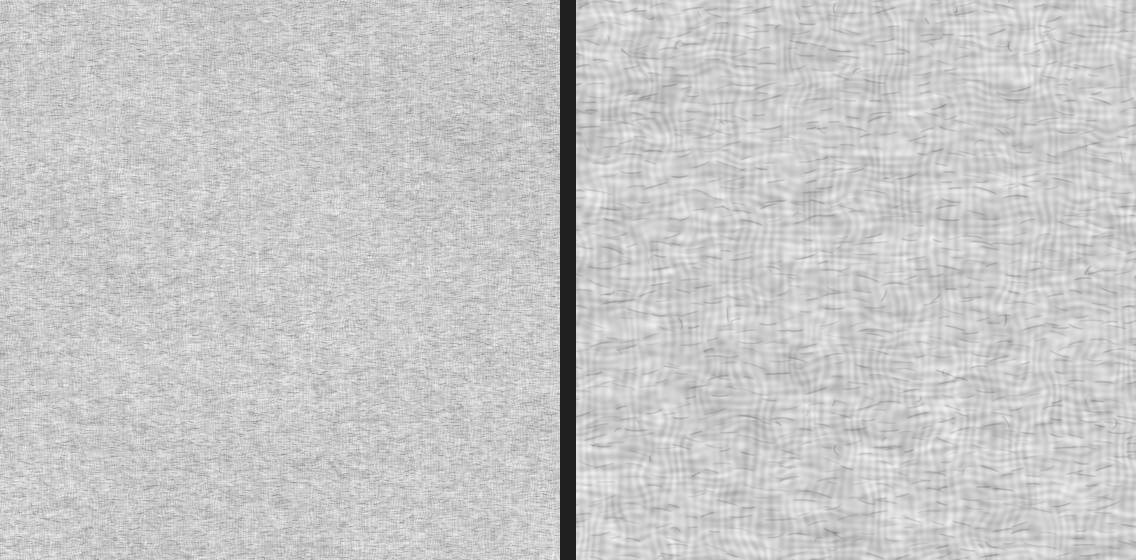
Left, the full canvas; right, a detail of the centre.
Reproduce this texture procedurally as a Shadertoy shader.

```glsl
// Pale grey heathered cloth: a fine wobbly weave with short dark fibres and soft mottling.

const vec3 CLOTH_COLOR = vec3(0.798);
const float THREADS = 192.0;          // weave threads across the canvas
const float WEAVE_WOBBLE = 1.5;       // thread wander, in threads
const float WEAVE_DEPTH = 0.024;
const float STREAK_DEPTH = 0.072;     // near-horizontal heather streaks
const float SLUB_DEPTH = 0.05;        // short vertical thread variation
const float GRAIN_DEPTH = 0.075;
const float PATCH_DEPTH = 0.05;       // small flat patches
const float CLOUD_DEPTH = 0.06;       // broad light and dark areas
const float STREAK_SLOPE = 0.2;
const vec2 FIBRE_CELL = vec2(0.017, 0.0052);
const float FIBRE_DEPTH = 0.135;
const float FIBRE_WIDTH = 0.0006;
const vec2 CURL_CELL = vec2(0.024);
const float CURL_DEPTH = 0.14;
const float TAU = 6.28319;

float hash(vec2 p) {
    return fract(sin(dot(p, vec2(127.1, 311.7))) * 43758.5453);
}

// Value noise centred on zero
float noise(vec2 p) {
    vec2 i = floor(p);
    vec2 f = fract(p);
    f = f * f * (3.0 - 2.0 * f);
    float low = mix(hash(i), hash(i + vec2(1.0, 0.0)), f.x);
    float high = mix(hash(i + vec2(0.0, 1.0)), hash(i + vec2(1.0)), f.x);
    return mix(low, high, f.y) - 0.5;
}

float clouds(vec2 p) {
    float sum = 0.0;
    float gain = 0.55;
    for (int i = 0; i < 3; i++) {
        sum += gain * noise(p);
        p = p * 2.1 + 17.3;
        gain *= 0.55;
    }
    return sum;
}

// Crossed threads, unevenly spaced and unevenly strong
float weave(vec2 uv) {
    vec2 wander = vec2(noise(uv * vec2(75.0, 60.0)), noise(uv * vec2(60.0, 75.0) + 41.0));
    vec2 threads = cos(TAU * (uv * THREADS + WEAVE_WOBBLE * wander));
    vec2 strength = 1.0 + 1.3 * vec2(noise(uv * 70.0 + 9.0), noise(uv * 70.0 + 73.0));
    return dot(threads, strength);
}

// Streaks leaning slightly both ways
float streaks(vec2 uv) {
    float rising = noise(vec2(uv.x * 85.0, (uv.y - STREAK_SLOPE * uv.x) * 250.0));
    float falling = noise(vec2(uv.x * 95.0, (uv.y + STREAK_SLOPE * uv.x) * 235.0) + 31.0);
    return rising + falling;
}

// One bent, tapered stroke per chosen cell; returns the darkest coverage
float fibres(vec2 uv, vec2 cell, float halfLength, float tilt, float bend, float chance, float seed) {
    float soften = 0.6 / iResolution.y;
    vec2 home = floor(uv / cell);
    float cover = 0.0;
    for (int y = -1; y <= 1; y++) {
        for (int x = -1; x <= 1; x++) {
            vec2 id = home + vec2(x, y);
            vec2 key = id + seed;
            if (hash(key) > chance) continue;
            vec2 centre = (id + vec2(hash(key + 3.7), hash(key + 8.1))) * cell;
            float angle = tilt * (hash(key + 12.9) - 0.5);
            vec2 along = vec2(cos(angle), sin(angle));
            vec2 d = uv - centre;
            d = vec2(dot(d, along), dot(d, vec2(-along.y, along.x)));
            float reach = halfLength * mix(0.4, 1.0, hash(key + 21.3));
            float t = d.x / reach;
            float curve = bend * reach * (hash(key + 27.7) - 0.5) * (1.0 - t * t);
            float line = 1.0 - smoothstep(0.0, FIBRE_WIDTH + soften, abs(d.y - curve));
            float taper = 1.0 - smoothstep(0.6, 1.0, abs(t));
            cover = max(cover, line * taper * mix(0.35, 1.0, hash(key + 35.5)));
        }
    }
    return cover;
}

void mainImage(out vec4 fragColor, in vec2 fragCoord) {
    vec2 uv = fragCoord / iResolution.y;

    // Mottling, from broad to small
    float tone = CLOUD_DEPTH * clouds(uv * 4.0 + 5.0);
    tone += PATCH_DEPTH * noise(uv * vec2(40.0, 85.0) + 11.0);

    // Yarn texture
    tone += STREAK_DEPTH * streaks(uv);
    tone += SLUB_DEPTH * noise(uv * vec2(250.0, 95.0) + 57.0);
    tone += GRAIN_DEPTH * noise(uv * 240.0 + 83.0);
    tone += WEAVE_DEPTH * weave(uv);

    // Dark fibres lying along the cloth, and a few stray curls
    tone -= FIBRE_DEPTH * fibres(uv, FIBRE_CELL, 0.009, 0.7, 0.4, 0.75, 101.0);
    tone -= CURL_DEPTH * fibres(uv, CURL_CELL, 0.005, TAU, 1.4, 0.4, 211.0);

    fragColor = vec4(clamp(CLOTH_COLOR + tone, 0.0, 1.0), 1.0);
}
```
